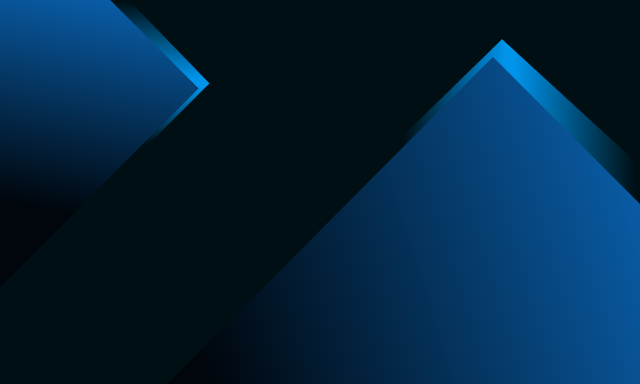
This background is drawn by a WebGL 2 fragment shader. Its source:

```glsl
#version 300 es
precision highp float;

uniform vec2 u_resolution;
out vec4 outColor;

#define BACKDROP vec3(0.0, 0.058, 0.080)
#define PANEL_DARK vec3(0.0, 0.022, 0.045)
#define PANEL_LIGHT vec3(0.035, 0.36, 0.65)
#define ACCENT vec3(0.0, 0.58, 0.92)
#define LEFT_TIP vec2(0.517, 0.770)
#define LEFT_ACCENT_TIP vec2(0.5455, 0.783)
#define RIGHT_TIP vec2(1.2835, 0.852)
#define RIGHT_ACCENT_TIP vec2(1.3074, 0.898)

// Signed distance to a corner bounded by two outward normals
float wedge(vec2 p, vec2 tip, vec2 normalA, vec2 normalB) {
    vec2 q = p - tip;
    return max(dot(q, normalize(normalA)), dot(q, normalize(normalB)));
}

// Antialiased coverage of a distance field
float cover(float d) {
    return clamp(0.5 - d * u_resolution.y, 0.0, 1.0);
}

// Linear position of v between two limits, clamped
float ramp(float from, float to, float v) {
    return clamp((v - from) / (to - from), 0.0, 1.0);
}

vec3 panelColor(float t) {
    return mix(PANEL_DARK, PANEL_LIGHT, t);
}

void main() {
    // Height units, origin at the lower left
    vec2 p = gl_FragCoord.xy / u_resolution.y;
    vec3 color = BACKDROP;

    // Left accent, fading above and below its tip
    float leftGlow = min(ramp(0.625, 0.775, p.y), ramp(0.995, 0.795, p.y));
    float leftAccent = wedge(p, LEFT_ACCENT_TIP, vec2(1.0, 0.97), vec2(1.0, -1.0));
    color = mix(color, ACCENT, cover(leftAccent) * leftGlow);

    // Left panel, darkening downwards
    float leftPanel = wedge(p, LEFT_TIP, vec2(1.0), vec2(1.0, -1.0));
    float leftShade = ramp(0.477, 1.052, dot(p, vec2(0.2, 1.0)));
    color = mix(color, panelColor(leftShade), cover(leftPanel));

    // Right accent, fading to both sides of its apex
    float rightGlow = min(ramp(1.05, 1.315, p.x), ramp(1.655, 1.340, p.x));
    float rightAccent = wedge(p, RIGHT_ACCENT_TIP, vec2(-0.975, 1.0), vec2(0.917, 1.0));
    color = mix(color, ACCENT, cover(rightAccent) * rightGlow);

    // Right panel, brightening to the right
    float rightPanel = wedge(p, RIGHT_TIP, vec2(-1.0, 0.995), vec2(1.0));
    float rightShade = ramp(0.516, 1.731, dot(p, vec2(0.95, 0.3)));
    color = mix(color, panelColor(rightShade), cover(rightPanel));

    outColor = vec4(color, 1.0);
}
```
